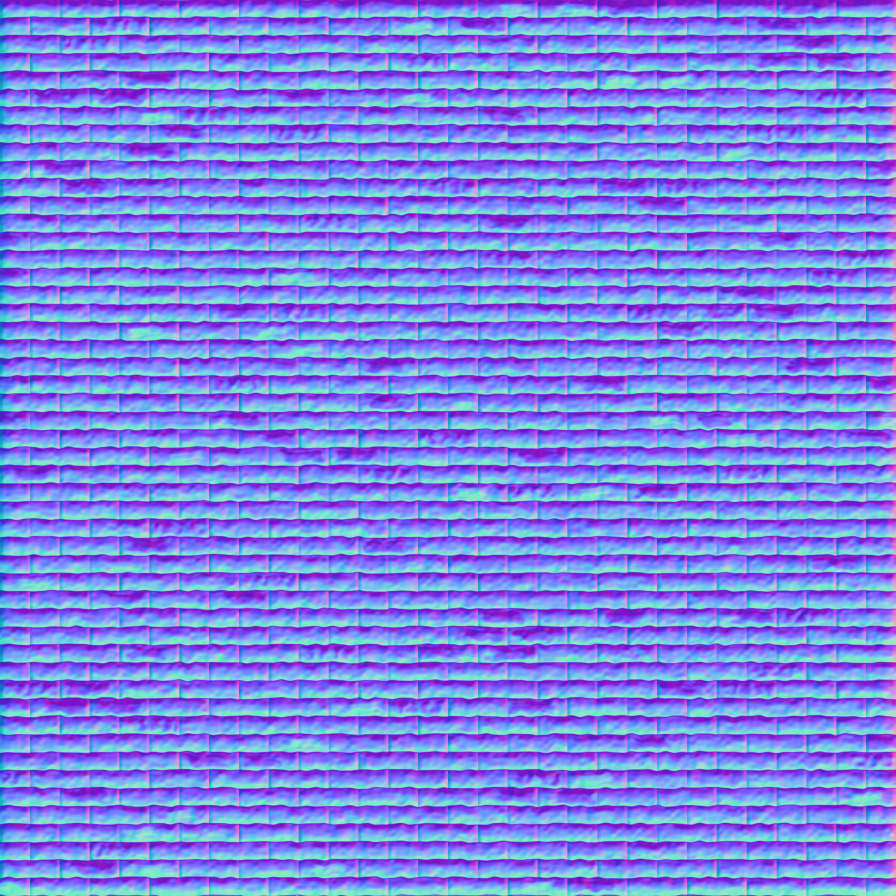
Reproduce this texture map procedurally as a WebGL 2 fragment shader.

```glsl
#version 300 es
precision highp float;
uniform vec2 u_resolution;
out vec4 outColor;

// Layout, with one course height as the unit of length
const float COURSES = 50.0;
const float BRICKS_ACROSS = 15.0;
const float BRICK_LENGTH = COURSES / BRICKS_ACROSS;
const float BED_WIDTH = 0.08;
const float JOINT_CORE = 0.05;
const float JOINT_WIDTH = 0.27;
const float EDGE_WAVE = 0.13;
// Surface tilt, as x and y parts of the unit normal
const float LOWER_TILT = 1.04;
const float UPPER_TILT = -0.70;
const float TOP_DROP = 0.15;
const float JOINT_TILT = 0.66;
const float ROUGHNESS = 0.14;
const float ROUGH_STEP = 0.08;
const float BRICK_VARIATION = 0.18;
const float MAX_TILT = 0.84;
const vec2 FLAT_RG = vec2(0.49, 0.5);
// Wear: share of bricks of each kind and depth of tilt
const float CHIPPED_SHARE = 0.10;
const float SCORED_SHARE = 0.05;
const float FLAKED_SHARE = 0.05;
const float WEAR_TILT = 0.55;
// Rounded rim of the whole sheet
const float RIM_WIDTH = 0.016;
const float RIM_TILT = 0.4;
const int SAMPLES = 3;

float hash(vec2 p) {
  vec3 q = fract(vec3(p.xyx) * 0.1031);
  q += dot(q, q.yzx + 33.33);
  return fract((q.x + q.y) * q.z);
}

float noise(vec2 p) {
  vec2 i = floor(p);
  vec2 f = fract(p);
  f = f * f * (3.0 - 2.0 * f);
  float low = mix(hash(i), hash(i + vec2(1, 0)), f.x);
  float high = mix(hash(i + vec2(0, 1)), hash(i + vec2(1, 1)), f.x);
  return mix(low, high, f.y);
}

float roughHeight(vec2 p) {
  return noise(p * vec2(1.7, 2.1)) + 0.45 * noise(p * vec2(3.6, 4.2) + 17.0);
}

vec2 roughTilt(vec2 p) {
  float h = roughHeight(p);
  float dx = roughHeight(p + vec2(ROUGH_STEP, 0)) - h;
  float dy = roughHeight(p + vec2(0, ROUGH_STEP)) - h;
  return ROUGHNESS * vec2(-dx, dy) / ROUGH_STEP;
}

// Soft-edged patch in brick coordinates
float patchMask(vec2 offset, vec2 halfSize, float wobble) {
  vec2 d = abs(offset) / halfSize;
  return 1.0 - smoothstep(0.65, 1.2, max(d.x, d.y) + wobble);
}

// Chipped, scored or flaked bricks, chosen by hash
float wearTilt(vec2 local, vec2 id, vec2 p) {
  float kind = hash(id + 71.3);
  float wobble = 0.7 * (noise(p * vec2(2.2, 3.0) + 5.0) - 0.5);
  vec2 offset = local - vec2(mix(0.35, 0.65, hash(id + 9.1)), 0.54);
  if (kind < CHIPPED_SHARE) return -WEAR_TILT * patchMask(offset, vec2(0.34, 0.32), wobble);
  if (kind < CHIPPED_SHARE + SCORED_SHARE) {
    float score = 0.5 + 0.5 * sin(9.0 * p.x - 4.0 * p.y + 5.0 * wobble);
    return -WEAR_TILT * score * patchMask(offset, vec2(0.42, 0.34), 0.3 * wobble);
  }
  if (kind > CHIPPED_SHARE + SCORED_SHARE + FLAKED_SHARE) return 0.0;
  offset.y -= 0.35 * offset.x;
  return WEAR_TILT * patchMask(offset, vec2(0.26, 0.25), 0.4 * wobble);
}

// Falls off from a head joint into the brick face
float jointFlank(float distanceToJoint, vec2 jointId) {
  float strength = mix(0.5, 1.0, hash(jointId + 40.7));
  return strength * (1.0 - smoothstep(JOINT_CORE, JOINT_WIDTH, distanceToJoint));
}

vec3 wallColor(vec2 uv) {
  // Running bond with wavy courses
  vec2 p = uv * COURSES;
  p.y += EDGE_WAVE * (noise(p * vec2(2.1, 0.8)) - 0.5);
  float course = floor(p.y);
  float along = p.x / BRICK_LENGTH + 0.5 * (1.0 - mod(course, 2.0));
  vec2 id = vec2(floor(along), course);
  vec2 local = vec2(fract(along), fract(p.y));
  // Rounded face, from the lower bed to the upper one
  float face = mix(LOWER_TILT, UPPER_TILT, local.y) - TOP_DROP * smoothstep(0.62, 0.78, local.y);
  face += BRICK_VARIATION * (hash(id + 3.7) - 0.5) + wearTilt(local, id, p);
  float bed = smoothstep(0.0, BED_WIDTH, local.y);
  vec2 tilt = vec2(0.0, mix(UPPER_TILT - TOP_DROP, face, bed));
  tilt += bed * roughTilt(p + 37.0 * hash(id));
  // Head joints
  float left = jointFlank(local.x * BRICK_LENGTH, id);
  float right = jointFlank((1.0 - local.x) * BRICK_LENGTH, id + vec2(1, 0));
  tilt.y *= 1.0 - 0.4 * max(left, right);
  tilt.x += JOINT_TILT * (right - left);
  // Sheet rim
  vec2 rim = smoothstep(1.0 - RIM_WIDTH, 1.0, uv) - 1.0 + smoothstep(0.0, RIM_WIDTH, uv);
  tilt += RIM_TILT * rim * vec2(1, -1);
  tilt *= min(1.0, MAX_TILT / max(length(tilt), 0.001));
  return vec3(FLAT_RG + 0.5 * tilt, 0.5 + 0.5 * sqrt(1.0 - dot(tilt, tilt)));
}

void main() {
  vec3 sum = vec3(0);
  for (int i = 0; i < SAMPLES * SAMPLES; i++) {
    vec2 offset = (vec2(i % SAMPLES, i / SAMPLES) + 0.5) / float(SAMPLES) - 0.5;
    sum += wallColor((gl_FragCoord.xy + offset) / u_resolution);
  }
  outColor = vec4(sum / float(SAMPLES * SAMPLES), 1);
}
```
